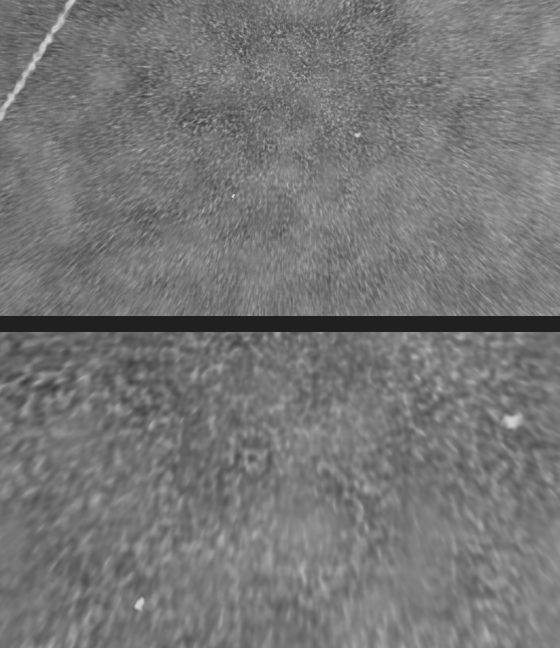
Top: the whole. Bottom: its middle third, enlarged.
Give the GLSL for this texture, as a Shadertoy shader.

```glsl
// Grey, worn turf seen from above, smeared outward from a sharp spot near the top.
// Gradient noise makes the blades; averaging it along rays gives the zoom blur.
// Broad noise adds pale patches, and a chalk line crosses the upper left corner.

float hash(vec2 cell) {
    vec3 h = fract(cell.xyx * vec3(0.1031, 0.1030, 0.0973));
    h += dot(h, h.yzx + 33.33);
    return fract((h.x + h.y) * h.z);
}

vec2 gradient(vec2 cell) {
    float angle = 6.2832 * hash(cell);
    return vec2(cos(angle), sin(angle));
}

float gradientNoise(vec2 p) {
    vec2 i = floor(p), f = p - i;
    vec2 u = f * f * f * (f * (f * 6.0 - 15.0) + 10.0);
    vec2 e = vec2(1.0, 0.0);
    float low = mix(dot(gradient(i), f),
                    dot(gradient(i + e.xy), f - e.xy), u.x);
    float high = mix(dot(gradient(i + e.yx), f - e.yx),
                     dot(gradient(i + e.xx), f - e.xx), u.x);
    return mix(low, high, u.y);
}

// Fine blades, sparse bright curls and small tufts, centred on zero
float turf(vec2 p) {
    float blades = gradientNoise(p * 83.0 + 7.0);
    float fine = gradientNoise(p.yx * 149.0 + 31.0);
    float ridge = 1.0 - smoothstep(0.0, 0.2, abs(gradientNoise(p * 57.0 + 90.0)));
    float curls = ridge * smoothstep(-0.1, 0.35, blades + 0.5 * fine);
    return 0.65 * blades + 0.65 * fine + 0.5 * (curls - 0.16);
}

// Average the turf along the ray from the focus
float zoomBlurredTurf(vec2 p, vec2 focus) {
    const int SAMPLES = 9;
    float sum = 0.0;
    for (int k = 0; k < SAMPLES; k++) {
        float t = float(k) / float(SAMPLES - 1) - 0.5;
        sum += turf(focus + (p - focus) * (1.0 + 0.025 * t));
    }
    return sum / float(SAMPLES);
}

float lineDistance(vec2 p, vec2 a, vec2 b) {
    vec2 along = normalize(b - a);
    return abs(dot(p - a, vec2(-along.y, along.x)));
}

float speck(vec2 p, vec2 centre, vec2 size) {
    return 1.0 - smoothstep(0.2, 1.4, length((p - centre) / size));
}

void mainImage(out vec4 fragColor, in vec2 fragCoord) {
    vec2 p = fragCoord / iResolution.y;
    vec2 focus = vec2(0.91, 0.77);
    float radius = length(p - focus);

    // Broad light: darker around the focus, paler to the right
    float grey = 0.484 + 0.045 * (p.x - 0.89);
    grey -= 0.03 * exp(-9.0 * radius * radius);

    // Worn pale patches and darker tufts
    float patches = gradientNoise(p * 3.7 + 11.0);
    grey += 0.065 * patches;
    grey += 0.075 * gradientNoise(p * 8.5 + 23.0);
    grey += 0.055 * gradientNoise(p * 17.0 + 41.0);
    grey += 0.045 * gradientNoise(p * 36.0 + 53.0);

    // Grass grain in uneven clumps, fainter on the worn patches
    float grain = zoomBlurredTurf(p, focus);
    float clumps = 1.0 + 0.9 * gradientNoise(p * 14.0 + 67.0) - 0.4 * patches;
    grey += (0.185 + 0.05 * radius) * clumps * grain;

    // Chalk line, fuzzy and broken up by the grass
    float ragged = 0.012 * gradientNoise(p * 42.0) + 0.008 * grain;
    float toLine = lineDistance(p, vec2(0.0, 0.633), vec2(0.231, 1.0)) + ragged;
    float chalk = 1.0 - smoothstep(0.001, 0.016, toLine);
    float cover = 0.95 + 0.5 * gradientNoise(p * 30.0 + 5.0);
    grey = mix(grey, 0.8 + 0.2 * grain, chalk * clamp(cover, 0.0, 1.0));

    // Two pale scraps lying on the turf
    vec2 torn = p + 0.005 * vec2(gradientNoise(p * 110.0), gradientNoise(p * 110.0 + 9.0));
    float scraps = speck(torn, vec2(1.13, 0.572), vec2(0.010, 0.008));
    scraps += speck(torn, vec2(0.738, 0.38), vec2(0.004, 0.007));
    grey = mix(grey, 0.85, 0.9 * scraps);

    fragColor = vec4(vec3(clamp(grey, 0.0, 1.0)), 1.0);
}
```
